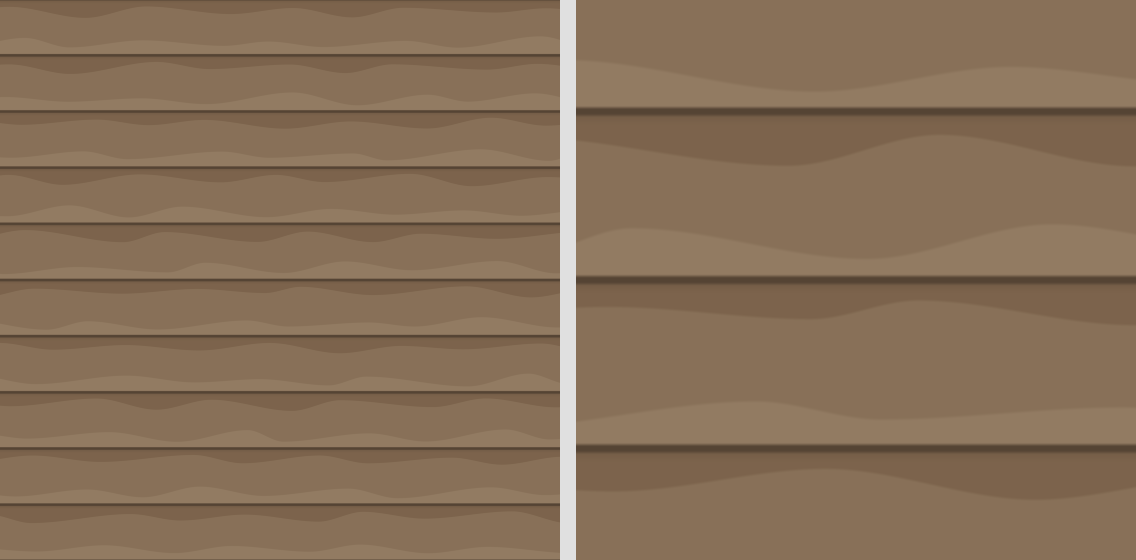
Left: the whole. Right: its middle third, enlarged.
Give the GLSL for this texture, as a three.js fragment shader.

```glsl
#define PITCH 0.1003
#define KNOTS 8.4
#define KNOT_JITTER 0.6
#define EDGE_SOFTNESS 0.0012
#define LINE_CORE 0.0010
#define LINE_EDGE 0.0037
#define SHADOW_REACH 0.009
#define BASE_COLOR vec3(0.533, 0.441, 0.345)
#define LIGHT_COLOR vec3(0.572, 0.481, 0.384)
#define DARK_COLOR vec3(0.486, 0.388, 0.297)
#define GROOVE_COLOR vec3(0.335, 0.268, 0.205)

varying vec2 vUv;

float hash(vec2 p) {
  return fract(sin(dot(p, vec2(12.9898, 78.233))) * 4375.85);
}

// Irregularly spaced turning points of a wave
float knotPosition(float i, float seed) {
  return i + KNOT_JITTER * hash(vec2(i, seed));
}

// Even knots are crests, odd knots are troughs
float knotHeight(float i, float seed) {
  float variation = hash(vec2(i + 31.7, seed + 5.3));
  return mod(i, 2.0) < 0.5 ? mix(0.23, 0.34, variation)
                           : mix(0.10, 0.18, variation);
}

// Smooth wavy height, as a fraction of the plank
float wave(float x, float seed) {
  float t = x * KNOTS + 20.0 + 2.0 * hash(vec2(seed, 2.7));
  float i = floor(t);
  if (t < knotPosition(i, seed)) i -= 1.0;
  float start = knotPosition(i, seed);
  float end = knotPosition(i + 1.0, seed);
  return mix(knotHeight(i, seed), knotHeight(i + 1.0, seed),
             smoothstep(start, end, t));
}

// Coverage of a band reaching the given height from a plank edge
float band(float distanceToEdge, float height) {
  float softness = EDGE_SOFTNESS / PITCH;
  return 1.0 - smoothstep(-softness, softness, distanceToEdge - height);
}

void main() {
  // Ten planks, centred on the canvas
  float row = (vUv.y - 0.5) / PITCH;
  float plank = floor(row) + 10.0;
  float fromBottom = fract(row);
  float fromTop = 1.0 - fromBottom;

  // Wavy light lower edge and dark upper edge
  vec3 color = BASE_COLOR;
  color = mix(color, LIGHT_COLOR, band(fromBottom, wave(vUv.x, plank * 2.0 + 1.0)));
  color = mix(color, DARK_COLOR, band(fromTop, wave(vUv.x, plank * 2.0 + 50.0)));

  // Soft shadow below each groove
  float shadow = 1.0 - smoothstep(0.0, SHADOW_REACH, fromTop * PITCH);
  color = mix(color, GROOVE_COLOR, 0.25 * shadow);

  // Groove between planks
  float grooveDistance = min(fromBottom, fromTop) * PITCH;
  float groove = 1.0 - smoothstep(LINE_CORE, LINE_EDGE, grooveDistance);
  color = mix(color, GROOVE_COLOR, groove);

  gl_FragColor = vec4(color, 1.0);
}
```
